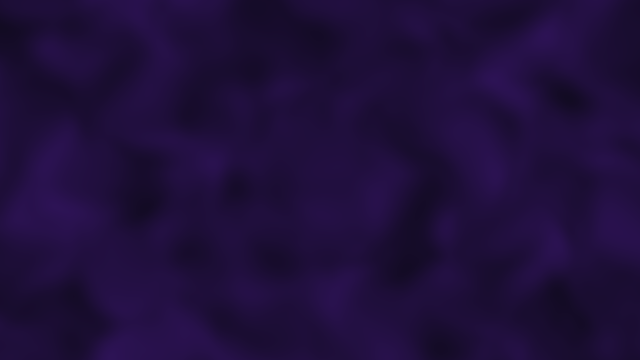
Write a Shadertoy shader that draws this background.

```glsl
// Soft, cloudy violet haze with dark pockets and faint curling bands.

float hash(vec2 p) {
    return fract(sin(dot(p, vec2(127.1, 311.7))) * 43758.5453);
}

// Smoothly interpolated lattice noise in 0..1
float valueNoise(vec2 p) {
    vec2 cell = floor(p);
    vec2 f = fract(p);
    f = f * f * (3.0 - 2.0 * f);
    float low  = mix(hash(cell), hash(cell + vec2(1.0, 0.0)), f.x);
    float high = mix(hash(cell + vec2(0.0, 1.0)), hash(cell + vec2(1.0, 1.0)), f.x);
    return mix(low, high, f.y);
}

// Each octave is turned so that the lattice directions do not line up
float haze(vec2 p) {
    mat2 turn = mat2(0.8, 0.6, -0.6, 0.8);
    float sum = 0.44 * valueNoise(p * 5.0 + 8.2);
    p = turn * p;
    sum += 0.50 * valueNoise(p * 10.2 + 17.3);
    p = turn * p;
    sum += 0.06 * valueNoise(p * 20.0 + 41.9);
    return sum;
}

void mainImage(out vec4 fragColor, in vec2 fragCoord) {
    vec2 uv = fragCoord / iResolution.y;

    // Warp bends the bands into curls around the pockets
    vec2 bend = vec2(valueNoise(uv * 6.0 + 63.0), valueNoise(uv * 6.0 + 91.0)) - 0.5;
    float density = haze(uv + 0.09 * bend);

    // Stretch contrast around the mean, then tint
    float tone = clamp(0.48 + 2.05 * (density - 0.5), -0.4, 1.3);
    vec3 color = mix(vec3(0.087, 0.047, 0.167), vec3(0.158, 0.068, 0.300), tone);
    fragColor = vec4(color, 1.0);
}
```
